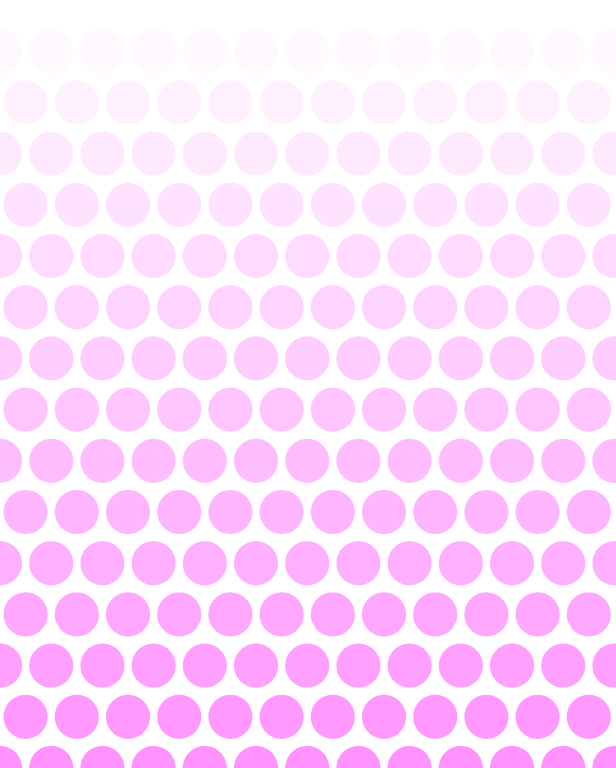
A WebGL 2 fragment shader for this pattern:

```glsl
#version 300 es
precision highp float;
// Staggered rows of round dots, fading from pink at the bottom to white at the top.

uniform vec2 u_resolution;
out vec4 outColor;

const float ROWS = 15.0;        // row pitches over the canvas height
const float DOT_RADIUS = 0.43;  // in row pitches
const vec3 PAPER = vec3(1.0);
const vec3 DEEP_PINK = vec3(1.0, 0.571, 1.0);

// Signed distance to the nearest dot on a row; even rows sit on whole columns.
float dotDistance(vec2 p, float row, float radius) {
    float shift = 0.5 * mod(row, 2.0);
    float dx = fract(p.x - shift + 0.5) - 0.5;
    return length(vec2(dx, p.y - row)) - radius;
}

// One flat tint per row, lighter with height.
vec3 rowColor(float row, float rows) {
    return mix(DEEP_PINK, PAPER, clamp(row / rows, 0.0, 1.0));
}

void main() {
    // Square cells, one unit per row pitch
    float pixel = ROWS / u_resolution.y;
    vec2 p = gl_FragCoord.xy * pixel;

    // Nearest row of dots
    float row = floor(p.y + 0.5);
    float d = dotDistance(p, row, DOT_RADIUS);

    // Antialiased fill
    float coverage = clamp(0.5 - d / pixel, 0.0, 1.0);
    outColor = vec4(mix(PAPER, rowColor(row, ROWS), coverage), 1.0);
}
```
